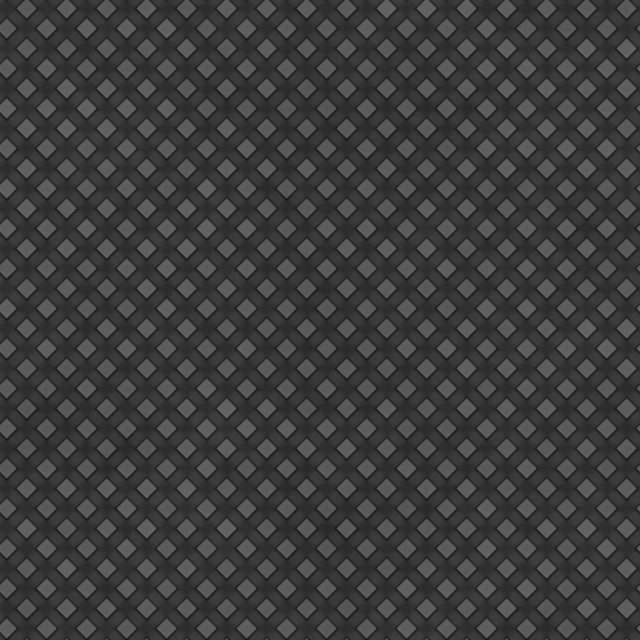
This pattern is drawn by a WebGL 1 fragment shader. Its source:

```glsl
precision highp float;
// Dark rubber mat with raised square studs set on their corners.
// A 45 degree lattice gives one stud per cell; box distances shade the
// studs and the grooves, and wrapping noise adds wear and grain.

uniform vec2 u_resolution;

const float REPEATS = 16.0;                  // studs per row across the canvas
const vec2 LATTICE_SHIFT = vec2(0.167, 0.292);
const float STUD_HALF = 0.255;               // half a stud side, in lattice cells

float hash(vec2 p) {
  vec3 q = fract(vec3(p.xyx) * 0.1031);
  q += dot(q, q.yzx + 33.33);
  return fract((q.x + q.y) * q.z);
}

// Value noise that wraps after a whole number of cells.
float wrapNoise(vec2 uv, float period, float seed) {
  vec2 p = uv * period;
  vec2 i = floor(p);
  vec2 f = fract(p);
  f = f * f * (3.0 - 2.0 * f);
  vec2 lo = mod(i, period) + seed;
  vec2 hi = mod(i + 1.0, period) + seed;
  return mix(mix(hash(lo), hash(vec2(hi.x, lo.y)), f.x),
             mix(hash(vec2(lo.x, hi.y)), hash(hi), f.x), f.y);
}

float wrapFbm(vec2 uv, float period, float seed) {
  float sum = 0.0;
  float gain = 0.5;
  for (int k = 0; k < 4; k++) {
    sum += gain * wrapNoise(uv, period, seed);
    period *= 2.0;
    gain *= 0.5;
    seed += 17.0;
  }
  return sum / 0.9375;
}

float boxDistance(vec2 p, float halfSide) {
  vec2 d = abs(p) - halfSide;
  return length(max(d, 0.0)) + min(max(d.x, d.y), 0.0);
}

// Straight channels are lighter than the crossings between them.
float grooveShade(vec2 f, float streak) {
  vec2 q = abs(f);
  float crossing = smoothstep(0.12, 0.4, min(q.x, q.y));
  float shade = mix(0.232, 0.178, crossing) + 0.03 * (streak - 0.5);
  float gap = max(boxDistance(f - vec2(-0.012, 0.012), STUD_HALF), 0.0);
  return shade - 0.115 * exp(-gap * gap / 0.0045);
}

// Flat top with a faint inner ring, lit along its lower edges.
float studShade(vec2 f, float dist, float tone) {
  float ring = smoothstep(-0.2, -0.08, dist);
  float rim = smoothstep(-0.055, -0.015, dist);
  float lower = smoothstep(-0.1, 0.1, f.y - f.x);
  return 0.352 + 0.01 * ring + 0.025 * (tone - 0.5)
         + rim * mix(-0.03, 0.025, lower);
}

void main() {
  vec2 uv = gl_FragCoord.xy / u_resolution;

  // Turn the grid by 45 degrees: every unit cell holds one stud.
  vec2 p = uv * REPEATS - LATTICE_SHIFT;
  vec2 lattice = vec2(p.x + p.y, p.x - p.y) + 0.5;
  vec2 cell = floor(lattice);
  vec2 f = fract(lattice) - 0.5;
  vec2 center = 0.5 * vec2(cell.x + cell.y, cell.x - cell.y);
  float tone = hash(mod(center, REPEATS) * 2.0 + 5.0);

  float dist = boxDistance(f, STUD_HALF);
  float soft = 0.75 * REPEATS * 1.414 / min(u_resolution.x, u_resolution.y);
  float stud = 1.0 - smoothstep(-soft, soft, dist);

  // Broad worn patches, small streaks and fine grain.
  float wear = wrapFbm(uv, 6.0, 3.0) - 0.5;
  float streak = wrapFbm(uv, 48.0, 71.0);
  float grain = wrapNoise(uv, 256.0, 131.0) - 0.5;

  float shade = mix(grooveShade(f, streak), studShade(f, dist, tone), stud);
  shade *= 1.0 + 0.14 * wear;
  shade += 0.014 * grain + 0.012 * (streak - 0.5) * stud;
  gl_FragColor = vec4(vec3(shade), 1.0);
}
```
